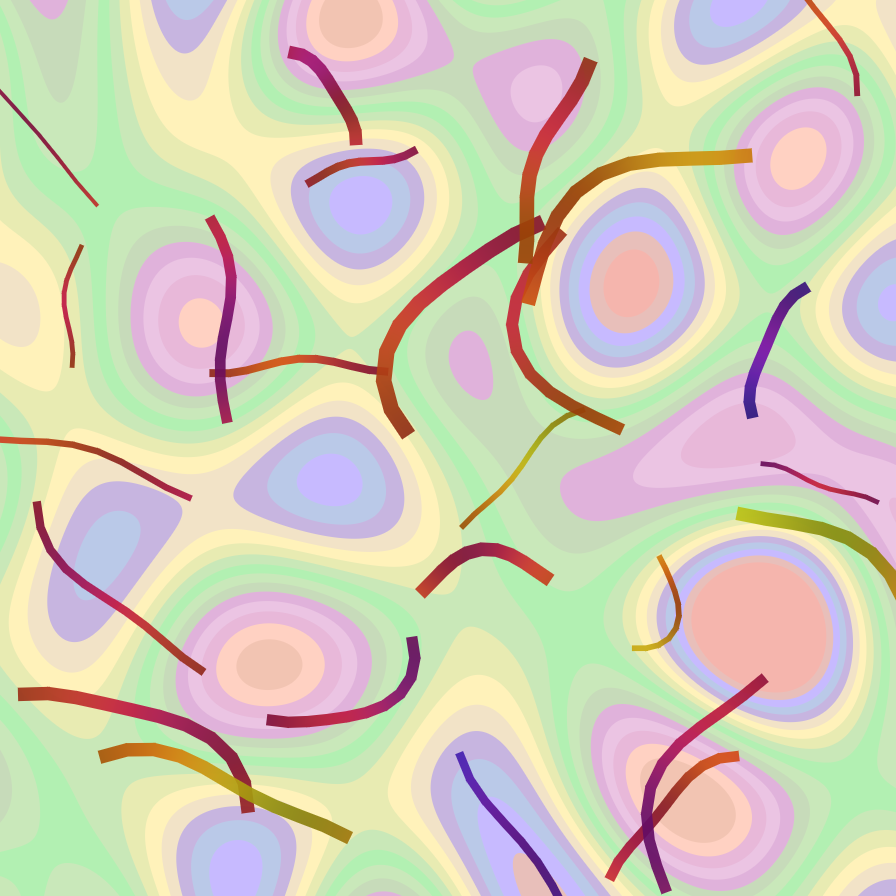
A WebGL 1 fragment shader for this background:

```glsl
precision highp float;

uniform vec2 u_resolution;

const float TAU = 6.28318;

// Contour field, measured in colour bands
const int WAVES = 9;
const float MIN_FREQUENCY = 1.8;
const float MAX_FREQUENCY = 3.8;
const float WAVE_HEIGHT = 1.7;
const float MIDDLE_BAND = 8.5;

// Brush strokes, in canvas units
const int STROKES = 25;
const float STROKE_COLUMNS = 5.0;
const int SEGMENTS = 10;
const float MIN_LENGTH = 0.11;
const float MAX_LENGTH = 0.34;
const float MIN_HALF_WIDTH = 0.002;
const float MAX_HALF_WIDTH = 0.0088;
const float MAX_TURN = 2.4;
const float WIGGLE = 0.28;
const float JOINT_OVERLAP = 0.002;
const float OPACITY = 0.92;

float hash(float n) {
    return fract(sin(n * 12.9898 + 4.137) * 4375.85);
}

// Layered sines: x is the height, yz its gradient
vec3 contourField(vec2 p) {
    vec3 field = vec3(MIDDLE_BAND, 0.0, 0.0);
    for (int i = 0; i < WAVES; i++) {
        float n = float(i);
        float angle = n * 2.4 + 0.3;
        float frequency = mix(MIN_FREQUENCY, MAX_FREQUENCY, hash(n + 20.0));
        vec2 wave = TAU * frequency * vec2(cos(angle), sin(angle));
        float phase = dot(wave, p) + TAU * hash(n + 50.0);
        field += WAVE_HEIGHT * vec3(sin(phase), wave * cos(phase));
    }
    return field;
}

vec3 band(vec3 below, vec3 above, float level, float height, float edge) {
    return mix(below, above, clamp((height - level) / edge + 0.5, 0.0, 1.0));
}

vec3 contourColor(float h, float e) {
    // Basins: salmon core inside blue and lavender
    vec3 c = vec3(0.96, 0.71, 0.68);
    c = band(c, vec3(0.91, 0.75, 0.73), 1.0, h, e);
    c = band(c, vec3(0.78, 0.73, 1.00), 2.0, h, e);
    c = band(c, vec3(0.73, 0.79, 0.91), 3.0, h, e);
    c = band(c, vec3(0.78, 0.71, 0.88), 4.0, h, e);
    // Slopes: cream through green
    c = band(c, vec3(0.95, 0.89, 0.78), 5.0, h, e);
    c = band(c, vec3(1.00, 0.95, 0.73), 6.0, h, e);
    c = band(c, vec3(0.91, 0.92, 0.70), 7.0, h, e);
    c = band(c, vec3(0.79, 0.91, 0.72), 8.0, h, e);
    c = band(c, vec3(0.70, 0.94, 0.70), 9.0, h, e);
    c = band(c, vec3(0.79, 0.91, 0.73), 10.0, h, e);
    c = band(c, vec3(0.78, 0.86, 0.73), 11.0, h, e);
    // Peaks: mauve, pink and peach
    c = band(c, vec3(0.88, 0.70, 0.86), 12.0, h, e);
    c = band(c, vec3(0.92, 0.77, 0.89), 13.0, h, e);
    c = band(c, vec3(0.91, 0.72, 0.85), 14.0, h, e);
    c = band(c, vec3(1.00, 0.82, 0.76), 15.0, h, e);
    return band(c, vec3(0.95, 0.77, 0.70), 16.0, h, e);
}

// Indigo, purple, crimson, orange and olive along one scale
vec3 inkColor(float tone) {
    vec3 c = mix(vec3(0.16, 0.14, 0.66), vec3(0.46, 0.06, 0.62), clamp(tone, 0.0, 1.0));
    c = mix(c, vec3(0.71, 0.09, 0.25), clamp(tone - 1.0, 0.0, 1.0));
    c = mix(c, vec3(0.81, 0.35, 0.03), clamp(tone - 2.0, 0.0, 1.0));
    return mix(c, vec3(0.72, 0.74, 0.08), clamp(tone - 3.0, 0.0, 1.0));
}

// Signed distance to a bent ribbon in x, position along it in y
vec2 ribbon(vec2 p, float seed, float halfWidth) {
    float heading = TAU * hash(seed + 1.0);
    float turn = MAX_TURN * (2.0 * hash(seed + 2.0) - 1.0);
    float wigglePhase = TAU * hash(seed + 3.0);
    float size = mix(MIN_LENGTH, MAX_LENGTH, hash(seed + 4.0));
    float stepSize = size / float(SEGMENTS);
    vec2 joint = -0.5 * size * vec2(cos(heading), sin(heading));
    vec2 nearest = vec2(10.0, 0.0);
    for (int k = 0; k < SEGMENTS; k++) {
        float t = (float(k) + 0.5) / float(SEGMENTS);
        float angle = heading + turn * (t - 0.5) + WIGGLE * sin(TAU * t + wigglePhase);
        vec2 dir = vec2(cos(angle), sin(angle));
        vec2 q = p - joint - 0.5 * stepSize * dir;
        vec2 local = vec2(dot(q, dir), dot(q, vec2(-dir.y, dir.x)));
        vec2 gap = abs(local) - vec2(0.5 * stepSize + JOINT_OVERLAP, halfWidth);
        float d = length(max(gap, 0.0)) + min(max(gap.x, gap.y), 0.0);
        if (d < nearest.x) nearest = vec2(d, t + local.x / size);
        joint += stepSize * dir;
    }
    return nearest;
}

void main() {
    float pixel = 1.0 / min(u_resolution.x, u_resolution.y);
    vec2 p = gl_FragCoord.xy * pixel;

    vec3 field = contourField(p);
    vec3 color = contourColor(field.x, max(length(field.yz) * pixel, 0.001));

    // One stroke per jittered grid cell
    for (int i = 0; i < STROKES; i++) {
        float n = float(i);
        float seed = n * 17.0 + 100.0;
        vec2 cell = vec2(mod(n, STROKE_COLUMNS), floor(n / STROKE_COLUMNS));
        vec2 center = (cell + vec2(hash(seed + 5.0), hash(seed + 6.0))) / STROKE_COLUMNS;
        float halfWidth = mix(MIN_HALF_WIDTH, MAX_HALF_WIDTH, hash(seed + 7.0));
        vec2 stroke = ribbon(p - center, seed, halfWidth);

        float drift = sin(TAU * (0.8 * stroke.y + hash(seed + 8.0)));
        float tone = 2.5 + 2.1 * (hash(seed + 9.0) + hash(seed + 10.0) - 1.0) + 0.4 * drift;
        float shade = 0.9 + 0.16 * sin(TAU * (stroke.y + hash(seed + 11.0)));
        float cover = clamp(0.5 - stroke.x / pixel, 0.0, 1.0);
        color = mix(color, inkColor(tone) * shade, OPACITY * cover);
    }

    gl_FragColor = vec4(color, 1.0);
}
```
